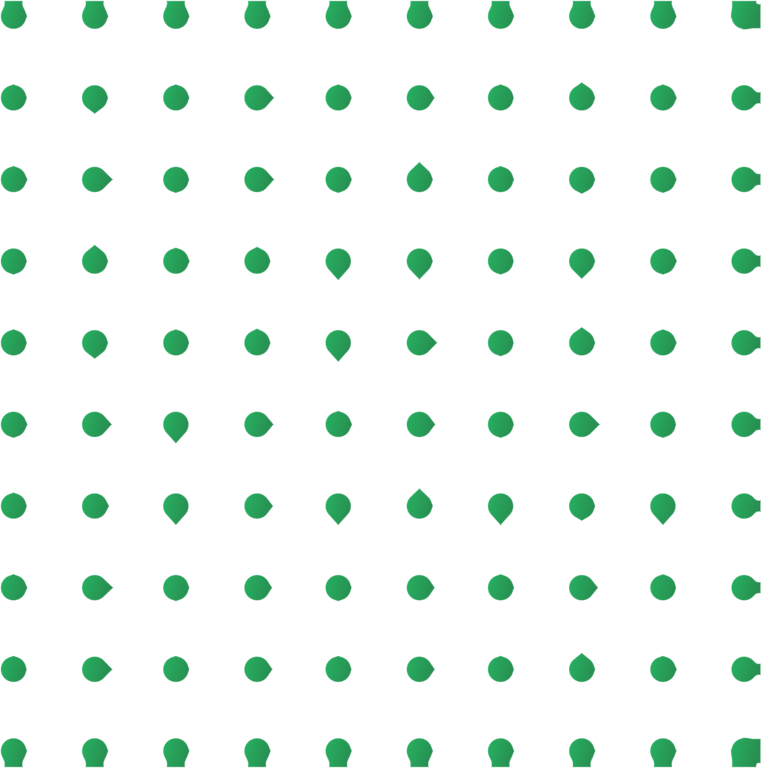
Reproduce this pattern procedurally as a Shadertoy shader.

```glsl
// A ten by ten grid of small green seeds on white. Each seed is a disc joined
// to a few hashed pointed tips; seeds on the top, bottom and right borders
// grow a short neck that runs out to the edge of the canvas.

// Hash without sine: two values in 0..1 per cell
vec2 hash22(vec2 p) {
    vec3 a = fract(p.xyx * vec3(0.1031, 0.1030, 0.0973));
    a += dot(a, a.yzx + 33.33);
    return fract((a.xx + a.yz) * a.zy);
}

// Unit disc with tangents meeting at distance tip along dir
float drop(vec2 p, vec2 dir, float tip) {
    vec2 q = vec2(abs(dot(p, vec2(-dir.y, dir.x))), dot(p, dir));
    float s = 1.0 / tip;
    vec2 normal = vec2(sqrt(max(0.0, 1.0 - s * s)), s);
    bool onFlank = dot(q, vec2(-normal.y, normal.x)) > 0.0;
    return (onFlank ? dot(q, normal) : length(q)) - 1.0;
}

// Strip of the given half width leaving the centre along dir
float neck(vec2 p, vec2 dir, float halfWidth) {
    return max(abs(dot(p, vec2(-dir.y, dir.x))) - halfWidth, -dot(p, dir));
}

float smoothMin(float a, float b, float k) {
    float h = max(k - abs(a - b), 0.0) / k;
    return min(a, b) - 0.25 * h * h * k;
}

// Seed outline in units of its radius
float seed(vec2 p, vec2 cell) {
    const vec2 right = vec2(1.0, 0.0), up = vec2(0.0, 1.0);
    vec2 rnd = hash22(cell + 7.0);
    bool odd = mod(cell.x, 2.0) > 0.5;
    bool sideEdge = cell.x > 8.5;
    bool flatEdge = cell.y < 0.5 || cell.y > 8.5;

    // Odd columns mostly point right, even ones are blunt or hang down
    float d;
    if (sideEdge || flatEdge) {
        d = drop(p, right, sideEdge ? 1.0 : 1.07);
    } else if (odd) {
        vec2 dir = rnd.x < 0.6 ? right : (rnd.x < 0.8 ? -up : up);
        d = drop(p, dir, 1.06 + 0.4 * rnd.y);
        d = min(d, drop(p, right, 1.06));
    } else {
        d = drop(p, right, 1.03 + 0.07 * rnd.y);
        d = min(d, drop(p, rnd.x < 0.5 ? up : -up, 1.06));
        if (rnd.x > 0.83) d = drop(p, -up, 1.5);
    }

    // Necks toward the borders, as wide as the seed in the corners
    bool corner = sideEdge && flatEdge;
    if (sideEdge) d = smoothMin(d, neck(p, right, corner ? 0.95 : 0.43), 0.25);
    if (flatEdge) {
        vec2 outward = cell.y > 4.5 ? up : -up;
        d = smoothMin(d, neck(p, outward, corner ? 0.95 : 0.7), 0.25);
    }
    return d;
}

void mainImage(out vec4 fragColor, in vec2 fragCoord) {
    vec2 uv = fragCoord / iResolution.y;
    const float radius = 0.0164;
    vec2 origin = vec2(0.0176, 0.0222), pitch = vec2(0.1057, 0.1063);

    // Nearest grid point and position around it
    vec2 cell = clamp(floor((uv - origin) / pitch + 0.5), 0.0, 9.0);
    vec2 p = (uv - origin - cell * pitch) / radius;
    float d = seed(p, cell) * radius;

    // Thin white margin at the top, bottom and right
    float rightEdge = iResolution.x / iResolution.y;
    d = max(d, max(abs(uv.y - 0.5) - 0.4987, uv.x - rightEdge + 0.002));

    // Green shading, darker toward the lower right
    float shade = clamp(0.5 + 0.42 * p.x - 0.12 * p.y, 0.0, 1.0);
    vec3 green = mix(vec3(0.15, 0.69, 0.38), vec3(0.155, 0.555, 0.315), shade);

    float coverage = 1.0 - smoothstep(-0.9, 0.9, d * iResolution.y);
    fragColor = vec4(mix(vec3(1.0), green, coverage), 1.0);
}
```
